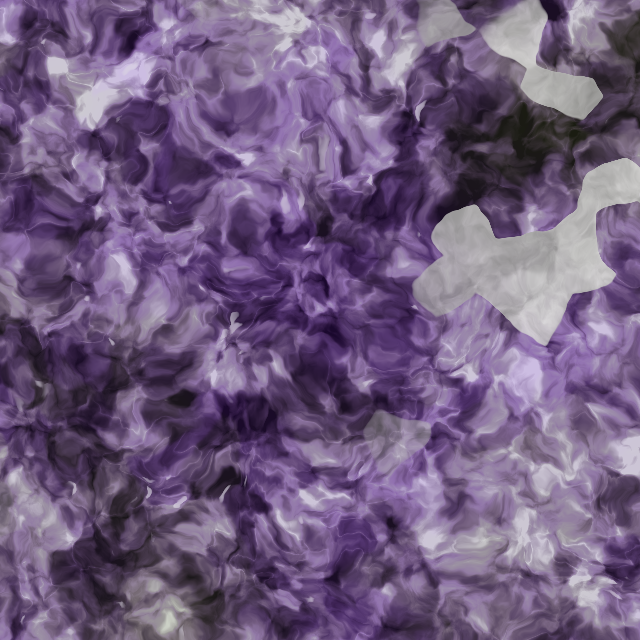
Reproduce this texture procedurally as a WebGL 2 fragment shader.

```glsl
#version 300 es
precision highp float;

uniform vec2 u_resolution;
out vec4 fragColor;

float hash(vec2 p) {
  return fract(sin(dot(p, vec2(127.1, 311.7))) * 43758.5);
}

float noise(vec2 p) {
  vec2 i = floor(p);
  vec2 f = fract(p);
  f = f * f * (3.0 - 2.0 * f);
  float low = mix(hash(i), hash(i + vec2(1.0, 0.0)), f.x);
  float high = mix(hash(i + vec2(0.0, 1.0)), hash(i + vec2(1.0)), f.x);
  return mix(low, high, f.y);
}

float fbm(vec2 p) {
  float sum = 0.0;
  float amplitude = 0.5;
  for (int i = 0; i < 4; i++) {
    sum += amplitude * noise(p);
    p = mat2(1.6, 1.2, -1.2, 1.6) * p + 17.3;
    amplitude *= 0.5;
  }
  return sum / 0.9375;
}

vec2 warp(vec2 p, float scale, float amount) {
  vec2 q = p * scale;
  return p + amount * (vec2(fbm(q), fbm(q + 41.7)) - 0.5);
}

// Shard mosaic with soft borders: x = shaded tone, y = hue, z = selector
vec3 facets(vec2 p, float scale, float stretch, float seed) {
  vec2 q = p * scale;
  vec2 base = floor(q);
  float sharpness = 330.0 / scale;
  vec3 sum = vec3(0.0);
  float total = 1e-30;
  for (int y = -2; y <= 2; y++) {
    for (int x = -2; x <= 2; x++) {
      vec2 id = base + vec2(x, y);
      vec2 key = id + seed;
      vec2 d = q - id - vec2(hash(key), hash(key + 5.3));
      float angle = 6.2832 * hash(key + 11.9);
      vec2 axis = vec2(cos(angle), sin(angle));
      vec2 local = vec2(dot(d, axis), dot(d, vec2(-axis.y, axis.x)));
      float weight = exp(-sharpness * length(local * vec2(1.0 / stretch, stretch)));
      float tone = hash(key + 23.1) - 0.5 + 0.45 * clamp(local.x, -1.0, 1.0);
      sum += weight * vec3(tone, hash(key + 31.7) - 0.5, hash(key + 47.3));
      total += weight;
    }
  }
  return sum / total;
}

// Thin bright lines along the mid level of a noise field
float ridge(vec2 p, float power) {
  return pow(1.0 - abs(2.0 * noise(p) - 1.0), power);
}

vec3 blend(vec3 a, vec3 b, float start, float end, float t) {
  return mix(a, b, clamp((t - start) / (end - start), 0.0, 1.0));
}

vec3 crystalRamp(float t) {
  vec3 c = vec3(0.10, 0.07, 0.12);
  c = blend(c, vec3(0.22, 0.16, 0.25), -2.3, -1.37, t);
  c = blend(c, vec3(0.33, 0.25, 0.39), -1.37, -0.58, t);
  c = blend(c, vec3(0.45, 0.37, 0.49), -0.58, 0.03, t);
  c = blend(c, vec3(0.57, 0.48, 0.64), 0.03, 0.58, t);
  c = blend(c, vec3(0.61, 0.56, 0.65), 0.58, 1.08, t);
  return blend(c, vec3(0.80, 0.78, 0.83), 1.08, 1.9, t);
}

void main() {
  vec2 p = gl_FragCoord.xy / u_resolution.y;
  vec2 bent = warp(p, 9.0, 0.09);
  vec2 rough = warp(bent, 28.0, 0.035);

  // Crystal faces at three sizes
  vec3 large = facets(bent, 10.0, 1.25, 3.0);
  vec3 medium = facets(rough, 21.0, 1.4, 61.0);
  vec3 small = facets(rough, 46.0, 1.5, 127.0);
  float cloud = fbm(p * 3.2 + 7.4) - 0.5;
  float grain = fbm(rough * 75.0) - 0.5;
  float tone = 3.0 * cloud + 1.4 * large.x + 1.6 * medium.x + 1.1 * small.x + 1.5 * grain;

  // Fine fracture lines and dark clefts
  float broken = smoothstep(0.4, 0.7, noise(p * 14.0 + 3.1));
  tone += 0.75 * broken * ridge(rough * vec2(38.0, 46.0), 7.0);
  tone -= 0.6 * ridge(rough * 17.0 + 29.0, 9.0);
  vec3 color = crystalRamp(tone - 0.06);

  // Violet and smoky zones
  float violet = 3.0 * (fbm(p * 3.7 + 53.0) - 0.5) + 0.8 * large.y + 0.6 * medium.y;
  violet += 0.25 - 0.4 * p.x * p.y;
  color += clamp(violet, -1.0, 1.0) * vec3(0.0, -0.04, 0.055);

  // Pale plates, densest toward the upper right
  vec3 plate = facets(warp(p, 12.0, 0.035), 12.0, 1.2, 211.0);
  float region = smoothstep(0.5, 0.08, length((p - vec2(0.92, 0.74)) * vec2(1.0, 0.8)));
  float cutoff = 0.97 - 0.27 * region;
  float cover = smoothstep(cutoff - 0.04, cutoff + 0.04, plate.z);
  vec3 plateColor = vec3(0.74, 0.74, 0.73) + 0.16 * plate.x + 0.12 * grain + 0.05 * small.x;
  color = mix(color, plateColor, cover * (0.5 + 0.45 * region));

  // Small glints
  float glint = smoothstep(0.93, 0.98, small.z) * smoothstep(0.0, 0.35, small.x + 0.4 * broken);
  color = mix(color, vec3(0.86, 0.84, 0.89), 0.65 * glint);

  fragColor = vec4(clamp(color, 0.0, 1.0), 1.0);
}
```
